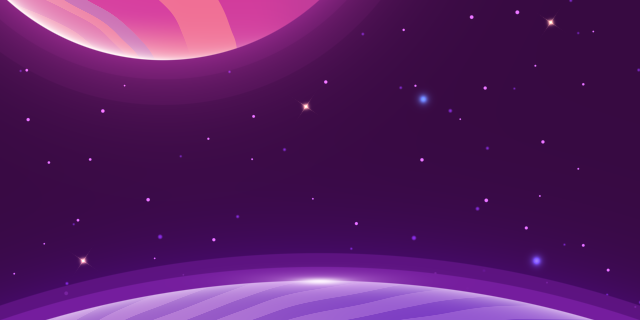
Reproduce this background procedurally as a Shadertoy shader.

```glsl
// Violet night sky with a striped pink planet above, a glowing lilac horizon below, and stars.

// Lengths are in canvas heights.
#define PINK_CENTER vec2(0.510, 1.539)
#define PINK_RADIUS 0.727
#define LILAC_CENTER vec2(1.0, -2.919)
#define LILAC_RADIUS 3.042
#define HALO_STEP 0.043
#define DOT_CELL 0.175
#define DOT_DENSITY 0.82

const vec3 NIGHT = vec3(0.215, 0.038, 0.255);
const vec3 DOT_COLOR = vec3(0.72, 0.43, 0.82);
const vec3 DIM_COLOR = vec3(0.36, 0.16, 0.70);

vec2 hash2(vec2 p) {
    vec3 q = fract(p.xyx * vec3(0.1031, 0.1030, 0.0973));
    q += dot(q, q.yzx + 33.33);
    return fract((q.xx + q.yz) * q.zy);
}

float gradientNoise(vec2 p) {
    vec2 i = floor(p), f = fract(p), u = f * f * (3.0 - 2.0 * f);
    vec2 e = vec2(0.0, 1.0);
    float a = dot(hash2(i) * 2.0 - 1.0, f);
    float b = dot(hash2(i + e.yx) * 2.0 - 1.0, f - e.yx);
    float c = dot(hash2(i + e.xy) * 2.0 - 1.0, f - e.xy);
    float d = dot(hash2(i + e.yy) * 2.0 - 1.0, f - e.yy);
    return mix(mix(a, b, u.x), mix(c, d, u.x), u.y);
}

// Coverage of the inside of a signed distance
float fill(float d, float px) { return smoothstep(px, -px, d); }

float band(float s, float start, float end, float soft) {
    return smoothstep(start - soft, start + soft, s) * smoothstep(end + soft, end - soft, s);
}

// Scattered round dots, one per jittered cell
vec3 dots(vec2 p, float cell, float seed, float density, float soft, vec3 color) {
    vec2 id = floor(p / cell);
    vec2 spot = (id + 0.1 + 0.8 * hash2(id + seed)) * cell;
    vec2 pick = hash2(id + seed + 57.0);
    float radius = mix(0.0022, 0.0062, pick.x * pick.x);
    float shape = smoothstep(radius + soft, radius - soft, length(p - spot));
    return color * shape * step(pick.y, density);
}

// Four-pointed glint with a soft core
float glint(vec2 p) {
    p = mat2(0.83, 0.56, -0.56, 0.83) * p;
    float r = length(p);
    float rays = exp(-abs(p.x * p.y) * 36000.0) * exp(-r * 95.0);
    return rays + 0.55 * exp(-r * r * 11000.0);
}

vec3 stars(vec2 p, float px) {
    vec3 light = dots(p, DOT_CELL, 11.0, DOT_DENSITY, px, DOT_COLOR);
    light += dots(p + 0.07, DOT_CELL * 1.45, 83.0, 0.75, 0.004, DIM_COLOR * 0.8);
    // Golden glints rise along a curve
    for (int k = 0; k < 3; k++) {
        float i = float(k);
        vec2 spot = vec2(0.260, 0.185) + i * vec2(0.6615, 0.5915) + i * i * vec2(0.0345, -0.1095);
        light += vec3(0.95, 0.76, 0.52) * glint(p - spot);
    }
    // Blue stars
    for (int k = 0; k < 2; k++) {
        vec2 q = p - vec2(1.323, 0.690) - float(k) * vec2(0.354, -0.505);
        float r2 = dot(q, q);
        vec3 blue = mix(vec3(0.25, 0.55, 0.85), vec3(0.35, 0.40, 0.95), float(k));
        light += blue * (0.75 * exp(-r2 * 9000.0) + 0.35 * exp(-r2 * 2500.0));
    }
    return light;
}

vec3 pinkSurface(vec2 p, float depth, float px) {
    float drop = 1.0 - p.y;
    float s = p.x - drop * mix(2.5, 0.1, smoothstep(0.0, 0.85, p.x));
    s += 0.06 * gradientNoise(p * vec2(5.0, 9.0));
    vec3 color = mix(vec3(0.93, 0.52, 0.66), vec3(0.94, 0.43, 0.58), smoothstep(0.1, 0.6, p.x));
    color = mix(color, vec3(0.85, 0.38, 0.66), 0.7 * band(s, 0.02, 0.14, px));
    color = mix(color, vec3(0.84, 0.24, 0.62), band(s, 0.28, 0.49, px) * smoothstep(0.19, 0.03, drop));
    color = mix(color, vec3(0.73, 0.40, 0.73), 0.7 * band(s, 0.20, 0.28, px));
    color = mix(color, vec3(0.82, 0.23, 0.61), band(s, 0.70, 1.2, px));
    color = mix(color, vec3(0.72, 0.24, 0.60), 0.6 * smoothstep(0.78, 1.0, p.x));
    float lit = smoothstep(0.95, 0.35, p.x);
    float rim = 0.7 * exp(-depth * 22.0) + 0.5 * exp(-depth * 90.0);
    return mix(color, vec3(1.0, 0.95, 0.96), min(rim * lit, 1.0));
}

vec3 lilacSurface(vec2 p, float depth, float px) {
    float s = p.x + 4.0 * depth + 0.06 * gradientNoise(p * vec2(4.0, 12.0));
    float stripe = band(fract(s * 3.3), 0.12, 0.60, 6.0 * px);
    vec3 color = mix(vec3(0.70, 0.47, 0.83), vec3(0.57, 0.33, 0.81), smoothstep(0.4, 1.5, p.x));
    color -= vec3(0.10, 0.11, 0.05) * stripe;
    return mix(color, vec3(0.88, 0.76, 0.94), 0.85 * exp(-depth * 38.0));
}

void mainImage(out vec4 fragColor, in vec2 fragCoord) {
    vec2 p = fragCoord / iResolution.y;
    float px = 0.8 / iResolution.y;
    float pinkDist = length(p - PINK_CENTER) - PINK_RADIUS;
    float lilacDist = length(p - LILAC_CENTER) - LILAC_RADIUS;

    // Sky, planet glows and stepped halos
    vec3 color = NIGHT;
    color += vec3(0.27, 0.09, 0.21) * exp(-max(pinkDist, 0.0) * 8.0);
    color += vec3(0.03, 0.01, 0.025) * (fill(pinkDist - 0.06, px) + fill(pinkDist - 0.14, px));
    color += vec3(0.10, 0.005, 0.27) * exp(-max(lilacDist, 0.0) * 8.0);
    color += stars(p, px);
    color = mix(color, vec3(0.38, 0.08, 0.52), 0.85 * fill(lilacDist - 2.0 * HALO_STEP, px));
    color = mix(color, vec3(0.47, 0.12, 0.63), 0.9 * fill(lilacDist - HALO_STEP, px));

    // Planets
    color = mix(color, pinkSurface(p, max(-pinkDist, 0.0), px), fill(pinkDist, px));
    color = mix(color, lilacSurface(p, max(-lilacDist, 0.0), px), fill(lilacDist, px));

    // Flare on the horizon
    vec2 q = p - vec2(1.0, 0.121);
    float wide = exp(-dot(q * q, vec2(22.0, 1300.0)));
    float core = exp(-dot(q * q, vec2(170.0, 9000.0)));
    color = mix(color, vec3(0.86, 0.62, 0.95), 0.5 * wide);
    color = mix(color, vec3(1.0, 0.97, 1.0), 0.95 * core);
    fragColor = vec4(clamp(color, 0.0, 1.0), 1.0);
}
```
